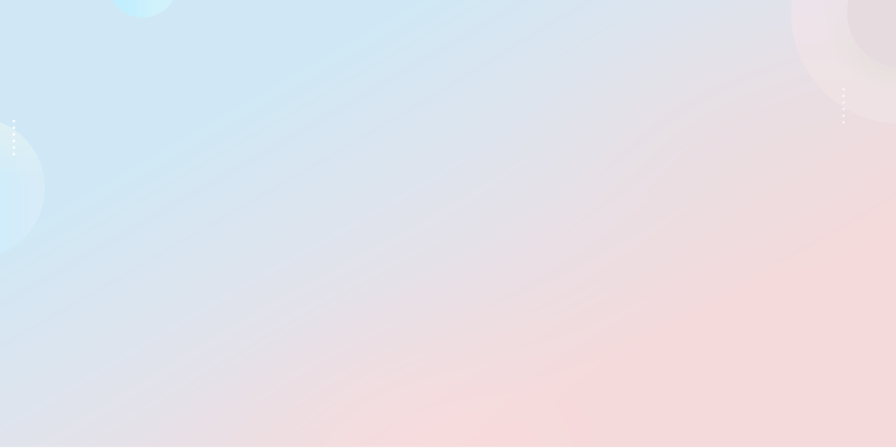
Reproduce this background procedurally as a WebGL 1 fragment shader.

```glsl
precision highp float;
// Soft diagonal blue-to-pink wash with pale discs, a ring and dotted columns.
uniform vec2 u_resolution;

// Antialiased coverage of a disc.
float disc(vec2 p, vec2 center, float radius) {
  float aa = 0.75 / u_resolution.y;
  return 1.0 - smoothstep(-aa, aa, length(p - center) - radius);
}

// Column of six small dots rising from its lowest one.
float dotColumn(vec2 p, vec2 lowest, float radius) {
  float cover = 0.0;
  for (int i = 0; i < 6; i++) {
    cover = max(cover, disc(p, lowest + vec2(0.0, 0.0147 * float(i)), radius));
  }
  return cover;
}

// Diagonal wash, faintly pinker at the bottom and warmer on the right.
vec3 wash(vec2 p) {
  float along = dot(vec2(p.x, 1.0 - p.y), vec2(0.5, 0.866));
  float t = clamp((along - 0.45) / 0.95, 0.0, 1.0);
  vec3 blue = vec3(0.814, 0.910, 0.963);
  vec3 lilac = vec3(0.888, 0.888, 0.920);
  vec3 pink = vec3(0.958, 0.854, 0.858);
  vec3 color = t < 0.5 ? mix(blue, lilac, t * 2.0) : mix(lilac, pink, t * 2.0 - 1.0);

  vec2 glow = (p - vec2(0.98, 0.0)) / vec2(0.34, 0.22);
  color = mix(color, vec3(0.982, 0.865, 0.868), 0.55 * exp(-dot(glow, glow)));
  vec2 haze = (p - vec2(1.68, 0.66)) / vec2(0.34, 0.24);
  return mix(color, vec3(0.925, 0.862, 0.866), 0.35 * exp(-dot(haze, haze)));
}

void main() {
  vec2 p = gl_FragCoord.xy / u_resolution.y;
  vec3 color = wash(p);

  // Cyan disc cut by the top edge
  vec3 cyan = mix(vec3(0.765, 0.935, 0.995), vec3(0.825, 0.950, 0.985),
                  smoothstep(0.28, 0.36, p.x));
  color = mix(color, cyan, disc(p, vec2(0.318, 1.039), 0.078));

  // Pale disc cut by the left edge, with a light mint top
  vec3 pale = mix(vec3(0.815, 0.925, 0.985), vec3(0.845, 0.925, 0.970),
                  smoothstep(-0.02, 0.10, p.x));
  pale = mix(pale, vec3(0.870, 0.940, 0.955), smoothstep(0.58, 0.73, p.y));
  color = mix(color, pale, disc(p, vec2(-0.057, 0.581), 0.157));

  // Ring in the upper right corner, shaded toward its hole
  vec2 hub = vec2(2.013, 0.971);
  float dist = length(p - hub);
  float lower = smoothstep(0.03, -0.18, p.y - hub.y);
  vec3 band = mix(vec3(0.928, 0.892, 0.918), vec3(0.933, 0.888, 0.895), lower);
  float shade = (0.2 + 0.5 * lower) * (1.0 - smoothstep(0.122, 0.185, dist));
  band = mix(band, vec3(0.895, 0.873, 0.860), shade);
  color = mix(color, band, disc(p, hub, 0.247));
  color = mix(color, vec3(0.900, 0.862, 0.878), disc(p, hub, 0.122));

  // Dotted columns
  color = mix(color, vec3(1.0), 0.85 * dotColumn(p, vec2(0.031, 0.656), 0.0030));
  color = mix(color, vec3(1.0), 0.65 * dotColumn(p, vec2(1.883, 0.727), 0.0026));

  // Thin white line along the bottom edge
  color = mix(vec3(0.98), color, smoothstep(0.001, 0.004, p.y));

  gl_FragColor = vec4(color, 1.0);
}
```
